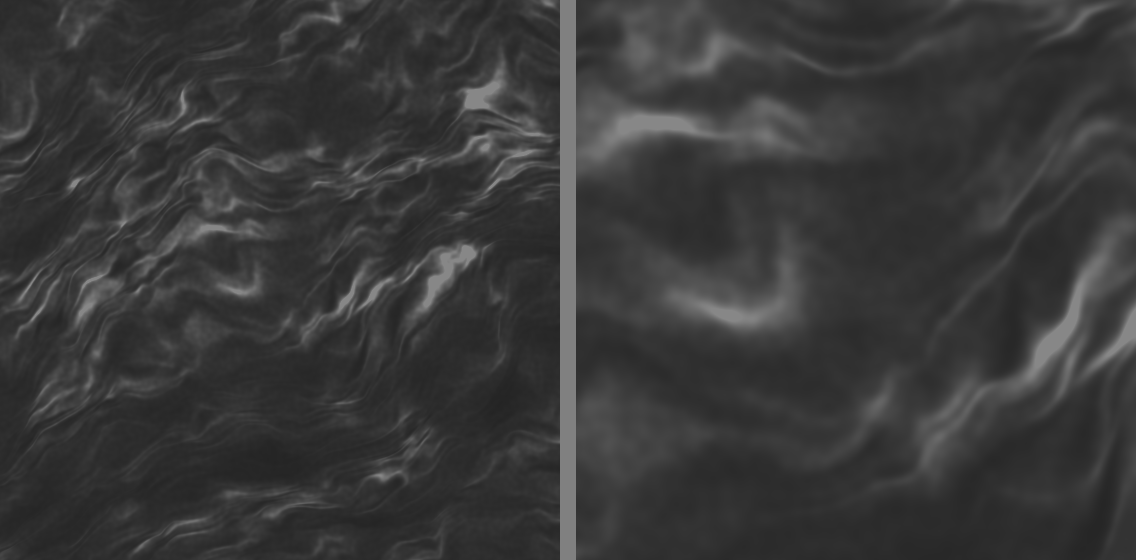
Left, the full canvas; right, a detail of the centre.
Reproduce this texture procedurally as a Shadertoy shader.

```glsl
const float FIBRE_ANGLE = 0.50;                // main direction, radians
const vec2 CLOUD_FREQ = vec2(3.2, 6.5);        // along and across the fibres
const vec2 STRAND_FREQ = vec2(3.5, 10.0);
const vec2 THREAD_FREQ = vec2(9.0, 25.0);
const vec2 FIBRIL_FREQ = vec2(24.0, 72.0);
const float CLOUD_GAIN = 0.52;
const float STRAND_GAIN = 0.42;
const float THREAD_GAIN = 0.46;
const float FIBRIL_GAIN = 0.40;
const float GRAIN_GAIN = 0.09;
const float BAND_GAIN = 1.0;
const float VOID_GAIN = 0.9;
const float BLACK_LEVEL = 0.12;
const float MID_LEVEL = 0.097;
const float CONTRAST = 0.60;

vec2 hashGradient(vec2 cell) {
    vec3 p = fract(cell.xyx * vec3(0.1031, 0.1030, 0.0973));
    p += dot(p, p.yzx + 33.33);
    float angle = 6.2832 * fract((p.x + p.y) * p.z);
    return vec2(cos(angle), sin(angle));
}

// Gradient noise scaled to roughly unit deviation
float noise(vec2 p) {
    vec2 i = floor(p), f = fract(p);
    vec2 u = f * f * f * (f * (f * 6.0 - 15.0) + 10.0);
    vec2 e = vec2(1.0, 0.0);
    float a = dot(hashGradient(i), f);
    float b = dot(hashGradient(i + e.xy), f - e.xy);
    float c = dot(hashGradient(i + e.yx), f - e.yx);
    float d = dot(hashGradient(i + e.xx), f - e.xx);
    return 4.6 * mix(mix(a, b, u.x), mix(c, d, u.x), u.y);
}

// Bright lines along the zero crossings, zero mean and unit deviation
float crest(vec2 p) {
    float n = noise(p);
    return (exp(-3.0 * n * n) - 0.378) / 0.366;
}

// Fibre coordinates: x along the flow, y across it
vec2 fibreSpace(vec2 uv) {
    float c = cos(FIBRE_ANGLE), s = sin(FIBRE_ANGLE);
    vec2 q = mat2(c, -s, s, c) * uv;
    q.y += 0.040 * noise(q * 2.3 + 11.0);
    q += 0.010 * vec2(noise(q * 9.0 + 3.0), noise(q * 9.0 + 47.0));
    q.y += 0.003 * noise(q * 28.0 + 71.0);
    return q;
}

// Broad bright sweep rising to the right, with a thin one beneath it
float sweep(vec2 uv) {
    float upper = (uv.y - 0.56 - 0.26 * uv.x) / 0.22;
    float lower = (uv.y + 0.06 - 0.30 * uv.x) / 0.05;
    return exp(-upper * upper) + 0.7 * exp(-lower * lower) - 0.5;
}

void mainImage(out vec4 fragColor, in vec2 fragCoord) {
    vec2 uv = fragCoord / iResolution.y;
    vec2 q = fibreSpace(uv);

    // Large light and dark regions
    float cloud = 0.85 * noise(q * CLOUD_FREQ + 5.0)
                + 0.50 * noise(q * CLOUD_FREQ * 2.3 + 29.0);
    float hollow = smoothstep(0.5, 1.5, noise(q * vec2(4.0, 6.0) + 83.0));
    float density = CLOUD_GAIN * cloud + BAND_GAIN * sweep(uv)
                  - VOID_GAIN * hollow;

    // Strands and threads fade inside the dark hollows
    float presence = mix(0.3, 1.15, smoothstep(-1.1, 0.5, density));
    float strands = STRAND_GAIN * crest(q * STRAND_FREQ + 17.0);
    float threads = THREAD_GAIN * (0.75 * crest(q * THREAD_FREQ + 41.0)
                                 + 0.60 * noise(q * THREAD_FREQ * 1.4 + 7.0));
    float fibrils = FIBRIL_GAIN * (0.8 * noise(q * FIBRIL_FREQ + 59.0)
                                 + 0.5 * noise(q * FIBRIL_FREQ * 0.6 + 23.0));
    float grain = GRAIN_GAIN * noise(uv * 95.0);

    // Exponential tone keeps shadows flat and highlights rare
    float level = density + presence * (strands + threads + fibrils) + grain;
    float grey = BLACK_LEVEL + MID_LEVEL * exp(CONTRAST * min(level, 2.4));
    fragColor = vec4(vec3(grey), 1.0);
}
```
